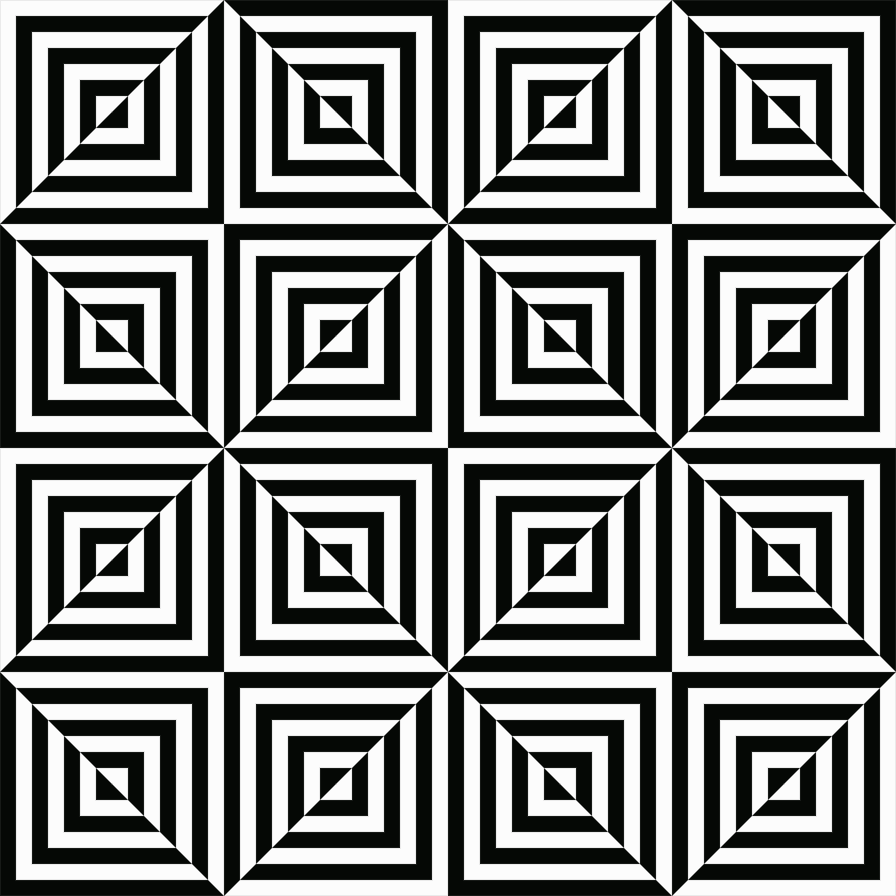
This pattern is drawn by a Shadertoy shader. Its source:

```glsl
const float TILES = 4.0;
const float RINGS = 7.0;
const float SOFTNESS = 0.75;
const vec3 INK = vec3(0.02, 0.03, 0.02);
const vec3 PAPER = vec3(0.99);

// Smoothed sign: -1 to 1 across an edge of the given half width
float softSign(float dist, float halfWidth) {
    return 2.0 * smoothstep(-halfWidth, halfWidth, dist) - 1.0;
}

// Signed distance to alternating bands of unit width, positive from 0 to 1
float bandDistance(float depth) {
    return 0.5 - abs(mod(depth + 0.5, 2.0) - 1.0);
}

// Concentric squares whose tones swap across a diagonal
float splitSquares(vec2 p, vec2 diagonal, float blur) {
    float depth = RINGS * max(abs(p.x), abs(p.y));
    float ring = softSign(bandDistance(depth), RINGS * blur);
    float side = softSign(dot(p, normalize(diagonal)), blur);
    return 0.5 + 0.5 * ring * side;
}

void mainImage(out vec4 fragColor, in vec2 fragCoord) {
    vec2 grid = TILES * fragCoord / iResolution.xy;
    vec2 tile = floor(grid);
    vec2 local = 2.0 * fract(grid) - 1.0;

    // Row parity flips x, column parity flips y
    vec2 diagonal = 1.0 - 2.0 * mod(tile.yx, 2.0);

    float blur = SOFTNESS * 2.0 * TILES / min(iResolution.x, iResolution.y);
    float light = splitSquares(local, diagonal, blur);
    fragColor = vec4(mix(INK, PAPER, light), 1.0);
}
```
